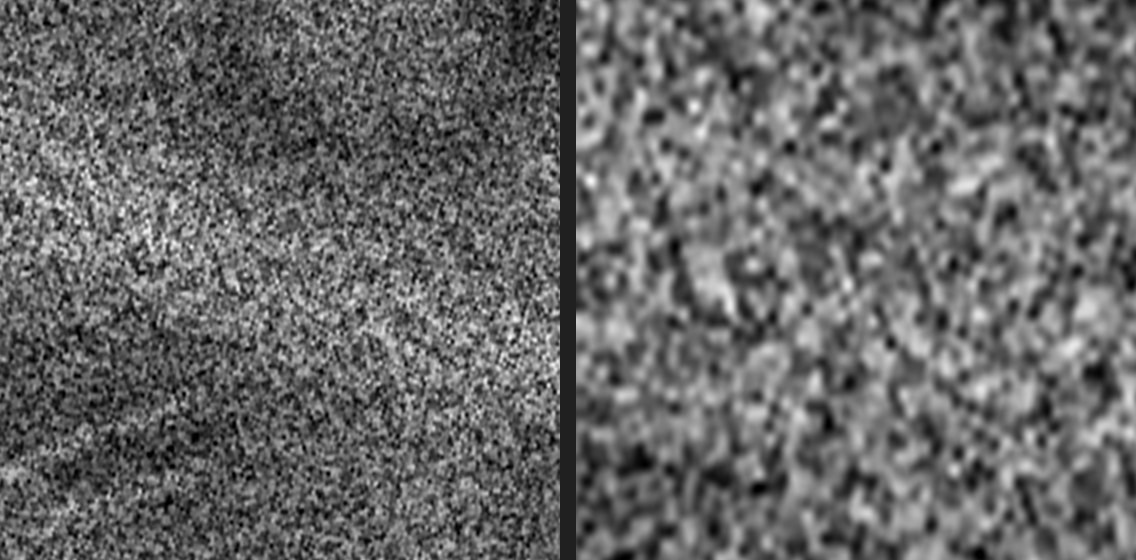
Left: the whole. Right: its middle third, enlarged.
Give the GLSL for this texture, as a Shadertoy shader.

```glsl
// Soft grey speckle over cloudy tissue-like bands, arcs and slanted streaks.

float hash(vec2 p) {
    return fract(sin(dot(p, vec2(127.1, 311.7))) * 43758.5453);
}

float valueNoise(vec2 p) {
    vec2 cell = floor(p), f = fract(p);
    f = f * f * (3.0 - 2.0 * f);
    return mix(mix(hash(cell), hash(cell + vec2(1, 0)), f.x),
               mix(hash(cell + vec2(0, 1)), hash(cell + vec2(1, 1)), f.x), f.y);
}

vec2 rotate(vec2 p, float angle) {
    float c = cos(angle), s = sin(angle);
    return vec2(c * p.x - s * p.y, s * p.x + c * p.y);
}

// Centred cloud noise, roughly -0.5 to 0.5
float clouds(vec2 p) {
    float sum = 0.0, weight = 0.5;
    for (int i = 0; i < 4; i++) {
        sum += weight * (valueNoise(p) - 0.5);
        p = rotate(p, 0.7) * 2.0 + 13.7;
        weight *= 0.55;
    }
    return sum;
}

float bell(float x) {
    return exp(-x * x);
}

float softSpot(vec2 p, vec2 centre, vec2 radius) {
    return bell(length((p - centre) / radius));
}

// Broad light and dark areas
float tissueTone(vec2 uv) {
    vec2 p = uv + 0.09 * vec2(clouds(uv * 5.0), clouds(uv * 5.0 + 41.0));
    float tone = 0.39 + 0.15 * clouds(uv * 6.0 + 7.0);

    // Pale diagonal band and the dark arc above it
    tone += 0.11 * bell((p.y - 0.65 + 0.3 * p.x) / 0.16);
    tone -= 0.10 * bell((length((p - vec2(0.66, 0.98)) * vec2(1.0, 0.9)) - 0.26) / 0.06);

    // Dark lower region crossed by pale slanted streaks
    float shade = softSpot(p, vec2(0.22, 0.22), vec2(0.42, 0.25));
    float across = (p.y - 0.39 - 0.3 * (p.x - 0.3)) / 0.128;
    float streak = pow(0.5 + 0.5 * cos(6.2832 * across), 4.0);
    float patches = smoothstep(0.3, 0.7, valueNoise(vec2(p.x * 7.0, across) + 3.0));
    tone += shade * (0.20 * streak * patches * smoothstep(0.45, 0.3, p.x) - 0.11);

    // Shadows near the right edge
    tone -= 0.13 * softSpot(p, vec2(0.96, 0.93), vec2(0.07));
    tone -= 0.10 * softSpot(p, vec2(0.96, 0.12), vec2(0.10, 0.14));
    return tone;
}

// Fine grains, slightly taller than wide
float speckle(vec2 uv) {
    float fine = valueNoise(rotate(uv, 0.22) * vec2(152.0, 108.0));
    float crossed = valueNoise(rotate(uv, -0.3) * vec2(142.0, 118.0) + 57.0);
    return fine + crossed - 1.0;
}

void mainImage(out vec4 fragColor, in vec2 fragCoord) {
    vec2 uv = fragCoord / iResolution.xy;
    float tone = tissueTone(uv);
    float grey = tone + (0.16 + 0.75 * tone) * speckle(uv);
    fragColor = vec4(vec3(clamp(grey, 0.0, 1.0)), 1.0);
}
```
